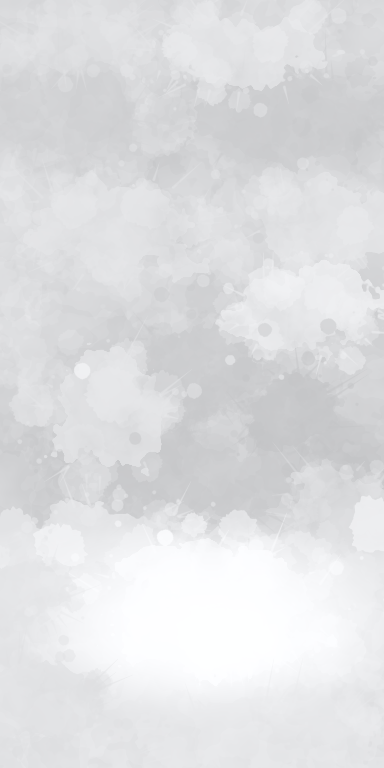
A Shadertoy shader for this background:

```glsl
// Pale grey watercolour wash: layered paint splashes above a glowing white pool.

float hash(vec2 p) {
    vec3 q = fract(vec3(p.xyx) * 0.1031);
    q += dot(q, q.yzx + 33.33);
    return fract((q.x + q.y) * q.z);
}

vec2 hash2(float n, float seed) {
    return vec2(hash(vec2(n + 0.7, seed)), hash(vec2(seed + 5.3, n + 19.1)));
}

float noise(vec2 p) {
    vec2 i = floor(p), f = fract(p);
    f = f * f * (3.0 - 2.0 * f);
    return mix(mix(hash(i), hash(i + vec2(1, 0)), f.x),
               mix(hash(i + vec2(0, 1)), hash(i + vec2(1, 1)), f.x), f.y);
}

float fbm(vec2 p) {
    float sum = 0.0, amp = 0.5;
    for (int i = 0; i < 4; i++) {
        sum += amp * noise(p);
        p = p * 2.03 + 7.1;
        amp *= 0.5;
    }
    return sum;
}

float fill(float d) {
    float edge = 1.6 / iResolution.y;
    return smoothstep(edge, -edge, d);
}

// Disc whose rim wobbles with the direction from its centre
float blobDistance(vec2 v, float radius, float rough, float seed) {
    vec2 dir = v / max(length(v), 1e-4);
    float wobble = noise(dir * 2.5 + seed + 20.0) + 0.5 * noise(dir * 9.0 + seed + 50.0) - 0.75;
    return length(v) - radius * (1.0 + rough * wobble);
}

// Thin stroke that tapers to a point at b
float streakDistance(vec2 p, vec2 a, vec2 b, float width) {
    vec2 v = b - a;
    float t = clamp(dot(p - a, v) / dot(v, v), 0.0, 1.0);
    return length(p - a - v * t) - width * (1.0 - t);
}

// Ragged body, overlapping lobes, flicked streaks and loose drops
float splash(float value, vec2 p, vec2 centre, vec2 size, float tone, float alpha, float seed) {
    vec2 v = p - centre;
    if (length(v / size) > 1.9) return value;
    float unit = min(size.x, size.y);
    float wash = 0.55 + 0.45 * smoothstep(0.3, 0.6, fbm(p * 9.0 + seed));
    float ragged = 1.1 * fbm(p * 13.0 + seed) + 0.2 * noise(p * 75.0);
    float body = fill((length(v / size) - 1.4 + ragged) * unit);
    value = mix(value, tone, alpha * wash * body);
    for (int i = 0; i < 18; i++) {
        float n = float(i);
        vec2 h = hash2(n, seed), k = hash2(n + 40.0, seed);
        float angle = 6.2832 * h.x;
        vec2 dir = vec2(cos(angle), sin(angle));
        vec2 lobe = dir * size * mix(0.35, 1.05, h.y);
        float d = blobDistance(v - lobe, unit * mix(0.12, 0.42, k.x), 0.35, seed + n);
        float shade = tone + 0.04 * (k.x - 0.5);
        value = mix(value, shade, alpha * mix(0.3, 0.8, k.y) * wash * fill(d));
        vec2 loose = dir.yx * size * mix(0.7, 1.35, k.x);
        d = blobDistance(v - loose, mix(0.004, 0.02, k.y * k.y), 0.15, n);
        value = mix(value, tone, alpha * 0.7 * fill(d));
        vec2 root = centre + dir * size * 0.85;
        vec2 tip = root + (dir + 1.2 * (k - 0.5)) * mix(0.02, 0.08, k.y);
        value = mix(value, tone, alpha * 0.7 * fill(streakDistance(p, root, tip, 0.0035)));
    }
    return value;
}

float drop(float value, vec2 p, vec2 centre, float radius, float tone) {
    return mix(value, tone, 0.85 * fill(blobDistance(p - centre, radius, 0.12, radius * 900.0)));
}

float band(float y, float centre, float width) {
    float t = (y - centre) / width;
    return exp(-t * t);
}

// Soft vertical bands of wash
float baseTone(vec2 p) {
    float v = 0.845 + 0.02 * band(p.y, 1.92, 0.12) - 0.025 * band(p.y, 1.69, 0.12);
    v += 0.015 * band(p.y, 1.4, 0.14) - 0.035 * band(p.y, 0.78, 0.2);
    v += 0.012 * smoothstep(0.25, 0.0, p.x);
    v = mix(v, 0.895, smoothstep(0.64, 0.54, p.y + 0.12 * (fbm(p * 9.0) - 0.5)));
    return v + 0.04 * (fbm(p * 4.0) - 0.47);
}

// Crisp-edged overlapping sheets of dried paint
float sheets(vec2 p) {
    float sum = 0.0;
    for (int i = 0; i < 5; i++) {
        float n = float(i);
        float level = fbm(p * (4.0 + n) + n * 17.0) + 0.06 * noise(p * 60.0 + n);
        float side = mod(n, 2.0) * 2.0 - 1.0;
        sum += side * smoothstep(0.49, 0.505, level) * smoothstep(0.8, 0.49, level);
    }
    return sum;
}

void mainImage(out vec4 fragColor, in vec2 fragCoord) {
    vec2 p = fragCoord / iResolution.xy * vec2(1.0, 2.0);
    float v = baseTone(p) + 0.012 * sheets(p);

    // Scattered stains
    for (int i = 0; i < 75; i++) {
        float n = float(i);
        vec2 h = hash2(n, 3.0), k = hash2(n, 71.0);
        float d = blobDistance(p - vec2(h.x, mix(0.62, 2.0, h.y)), mix(0.015, 0.1, k.x), 0.35, n);
        v += (k.y - 0.5) * 0.045 * fill(d);
    }

    // Dark washes
    v = splash(v, p, vec2(0.75, 1.69), vec2(0.32, 0.14), 0.795, 0.65, 11.0);
    v = splash(v, p, vec2(0.17, 1.70), vec2(0.21, 0.12), 0.815, 0.5, 12.0);
    v = splash(v, p, vec2(0.52, 1.05), vec2(0.19, 0.15), 0.785, 0.6, 13.0);
    v = splash(v, p, vec2(0.50, 0.75), vec2(0.36, 0.14), 0.78, 0.6, 14.0);
    v = splash(v, p, vec2(0.75, 0.93), vec2(0.14, 0.12), 0.765, 0.65, 15.0);

    // Light splashes
    v = splash(v, p, vec2(0.62, 1.86), vec2(0.27, 0.12), 0.91, 0.7, 21.0);
    v = splash(v, p, vec2(0.20, 1.89), vec2(0.18, 0.09), 0.89, 0.6, 22.0);
    v = splash(v, p, vec2(0.30, 1.41), vec2(0.27, 0.16), 0.90, 0.7, 23.0);
    v = splash(v, p, vec2(0.84, 1.42), vec2(0.20, 0.12), 0.905, 0.7, 24.0);
    v = splash(v, p, vec2(0.80, 1.18), vec2(0.22, 0.13), 0.935, 0.8, 25.0);
    v = splash(v, p, vec2(0.27, 0.91), vec2(0.19, 0.18), 0.90, 0.75, 26.0);
    v = splash(v, p, vec2(0.88, 0.69), vec2(0.16, 0.11), 0.89, 0.6, 27.0);
    v = splash(v, p, vec2(0.28, 0.61), vec2(0.27, 0.09), 0.92, 0.75, 28.0);

    // Lobed upper rim of the pool
    for (int i = 0; i < 32; i++) {
        float n = float(i);
        vec2 h = hash2(n, 9.0), k = hash2(n, 37.0);
        vec2 centre = vec2(fract(n * 0.618), mix(0.48, 0.64, h.x));
        float d = blobDistance(p - centre, mix(0.02, 0.075, k.x * k.x), 0.4, n);
        v = mix(v, mix(0.87, 0.97, h.y), 0.65 * fill(d));
    }

    // White pool and its soft glow
    v = splash(v, p, vec2(0.55, 0.42), vec2(0.36, 0.19), 0.985, 0.75, 31.0);
    float glow = length((p - vec2(0.54, 0.37)) / vec2(0.44, 0.21));
    v = mix(v, 1.0, 0.97 * exp(-pow(glow, 4.0)));
    v = splash(v, p, vec2(0.06, 0.46), vec2(0.14, 0.12), 0.89, 0.4, 29.0);
    v = splash(v, p, vec2(0.10, 0.17), vec2(0.18, 0.13), 0.875, 0.6, 32.0);
    v = splash(v, p, vec2(0.70, 0.08), vec2(0.36, 0.11), 0.915, 0.55, 33.0);

    // Distinct round drops
    v = drop(v, p, vec2(0.214, 1.034), 0.021, 0.95);
    v = drop(v, p, vec2(0.430, 0.600), 0.021, 0.99);
    v = drop(v, p, vec2(0.690, 1.141), 0.018, 0.84);
    v = drop(v, p, vec2(0.855, 1.150), 0.021, 0.83);
    v = drop(v, p, vec2(0.352, 0.858), 0.016, 0.81);
    v = drop(v, p, vec2(0.673, 1.380), 0.014, 0.83);

    fragColor = vec4(clamp(vec3(v - 0.003, v, v + 0.008), 0.0, 1.0), 1.0);
}
```
